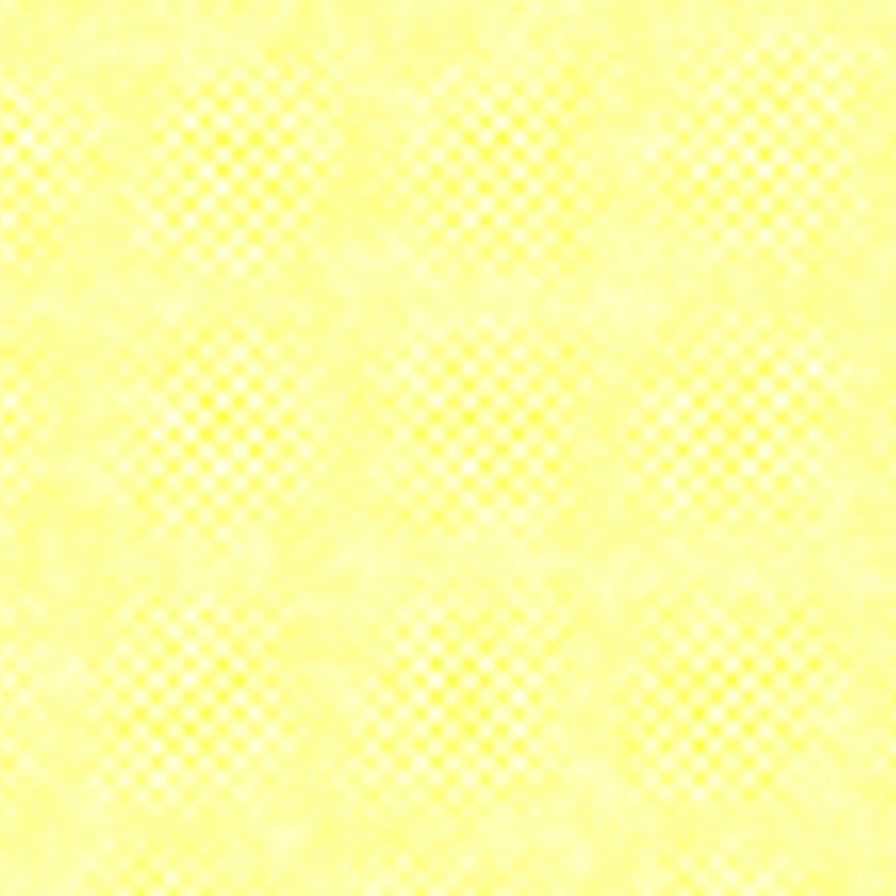
Give the GLSL for this pattern, as a Shadertoy shader.

```glsl
// Pale yellow moire: a fine soft checker of light and deep dots that swells
// and fades in a slanted grid of round patches, flipping phase between them.
// Built as a carrier wave times a slow beat wave, roughened by gradient noise.

#define CELLS 54.5                       // checker cells across the canvas
#define CELL_PHASE vec2(0.55, 0.40)      // position of the first dot, in cells
#define PATCH_PITCH vec2(0.293, 0.302)   // spacing of the patches
#define PATCH_START vec2(0.267, 0.180)   // centre of the first patch, from top left
#define SLANT 0.0234                     // leftward shift per patch row
#define WOBBLE 0.16                      // irregularity of the patch outlines
#define BASE_BLUE 0.645                  // blue level of the plain ground
#define DOT_CONTRAST 0.235               // swing of the dots at a patch centre
#define DOT_SKEW 0.20                    // how far deep dots outweigh light ones
#define DOT_VARIATION 0.7                // unevenness from dot to dot
#define GRAIN 0.125                      // fine mottling, about a cell wide
#define CLOUD 0.105                      // broader mottling

const float PI = 3.14159265;

// Unit gradient for a lattice corner
vec2 cornerGradient(vec2 corner) {
    vec3 h = fract(corner.xyx * vec3(0.1031, 0.1030, 0.0973));
    h += dot(h, h.yzx + 33.33);
    float angle = 2.0 * PI * fract((h.x + h.y) * h.z);
    return vec2(cos(angle), sin(angle));
}

// Gradient noise, roughly -0.7 to 0.7
float gradientNoise(vec2 p) {
    vec2 corner = floor(p);
    vec2 f = p - corner;
    vec2 w = f * f * f * (f * (f * 6.0 - 15.0) + 10.0);
    vec2 e = vec2(1.0, 0.0);
    float n00 = dot(cornerGradient(corner), f);
    float n10 = dot(cornerGradient(corner + e.xy), f - e.xy);
    float n01 = dot(cornerGradient(corner + e.yx), f - e.yx);
    float n11 = dot(cornerGradient(corner + e.xx), f - e.xx);
    return mix(mix(n00, n10, w.x), mix(n01, n11, w.x), w.y);
}

// Product of two cosines: peaks of alternating sign on a unit grid
float checkerWave(vec2 p) {
    vec2 c = cos(PI * p);
    return c.x * c.y;
}

// Slow beat that sets the strength and sign of the dots
float patchWave(vec2 uv) {
    vec2 p = (uv - PATCH_START) / PATCH_PITCH;
    p.x += p.y * SLANT / PATCH_PITCH.x;
    vec2 warp = vec2(gradientNoise(uv * 9.0 + 20.0), gradientNoise(uv * 9.0 + 60.0));
    return checkerWave(p + WOBBLE * warp);
}

void mainImage(out vec4 fragColor, in vec2 fragCoord) {
    vec2 uv = fragCoord / iResolution.xy;
    uv.y = 1.0 - uv.y;
    vec2 cell = uv * CELLS;

    // Dots, each a little stronger or weaker than its neighbours
    float gain = 1.0 + DOT_VARIATION * gradientNoise(cell * 0.55 + 140.0);
    float dots = gain * patchWave(uv) * checkerWave(cell - CELL_PHASE);
    dots -= DOT_SKEW * dots * dots;

    // Mottled ground in three sizes
    float mottle = GRAIN * gradientNoise(cell * 0.71 + 7.3)
                 + CLOUD * gradientNoise(cell * 0.31 + 91.7)
                 + 0.5 * CLOUD * gradientNoise(cell * 0.13 + 43.1);

    float blue = BASE_BLUE + DOT_CONTRAST * dots + mottle;
    fragColor = vec4(1.0, 1.0, clamp(blue, 0.0, 1.0), 1.0);
}
```
